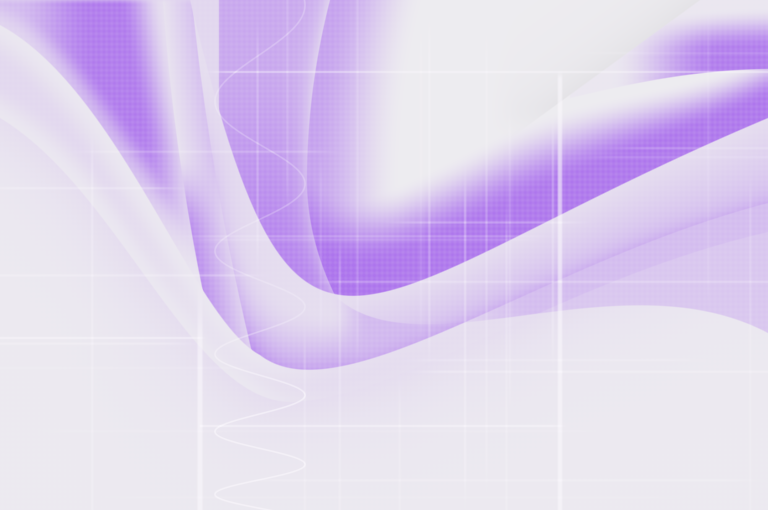
This background is drawn by a Shadertoy shader. Its source:

```glsl
float pixel;

float hash(float n) { return fract(sin(n * 127.1) * 4375.85); }
float cover(float d) { return smoothstep(-pixel, pixel, d); }

// Signed distance to a cubic Bezier that advances in x; positive above it
float curve(vec2 p, vec2 a, vec2 b, vec2 c, vec2 d) {
    vec2 c1 = 3.0 * (b - a), c2 = 3.0 * (a - 2.0 * b + c), c3 = d - a + 3.0 * (b - c);
    float t = 0.5, stepSize = 0.25;
    for (int i = 0; i < 18; i++) {
        float x = a.x + t * (c1.x + t * (c2.x + t * c3.x));
        t += x < p.x ? stepSize : -stepSize;
        stepSize *= 0.5;
    }
    vec2 q = a + t * (c1 + t * (c2 + t * c3));
    vec2 tangent = c1 + t * (2.0 * c2 + 3.0 * t * c3);
    return (q.y - p.y) * abs(tangent.x) / max(length(tangent), 0.001);
}

// Two Bezier pieces joined at d
float trough(vec2 p, vec2 a, vec2 b, vec2 c, vec2 d, vec2 e, vec2 f, vec2 g) {
    if (p.x < d.x) return curve(p, a, b, c, d);
    return curve(p, d, e, f, g);
}

// Folds to the left of the main sweep
float leftFolds(vec2 p, float tint, float rim) {
    float outer = 1.63 + 0.07 * p.y + 0.023 * p.y * p.y;
    float inner = 1.92 + 0.10 * p.y + 0.020 * p.y * p.y;
    float t = clamp((p.x - outer) / (inner - outer), 0.0, 1.0);
    float fold = mix(mix(0.08, 0.35, t), mix(0.75, 0.22, t), smoothstep(1.5, 2.3, p.y));
    float gap = outer - p.x;
    float stripe = 0.12 + 0.78 * smoothstep(0.0, 0.45, gap + 0.08 * p.y)
        * (1.0 - 0.65 * smoothstep(0.7, 1.5, gap)) * smoothstep(2.9, 1.2, p.y);
    stripe *= mix(0.5, 1.0, smoothstep(0.0, 0.25, rim));
    tint += 0.18 * exp(-max(p.x - inner, 0.0) * 8.0) * smoothstep(0.6, 2.0, p.y);
    tint = mix(tint, fold, cover(inner - p.x));
    return mix(tint, stripe, cover(gap));
}

// Bright hollow above the main sweep, with its violet borders
float hollow(vec2 p, float sweep) {
    float k = p.y - 1.8;
    float side = p.x - (3.07 + k * k * (k < 0.0 ? 0.071 : 0.21));
    float leftTint = mix(0.55, 0.85, smoothstep(0.5, 2.8, p.y)) - 0.35 * exp(min(side, 0.0) * 9.0);
    leftTint = mix(0.17, leftTint, cover(p.x - 2.19));
    float sideGlow = 0.6 * (1.0 - smoothstep(0.0, 0.95, side));
    float reach = sweep / mix(1.0, 0.6, smoothstep(5.0, 7.5, p.x));
    float sweepGlow = 0.93 * (1.0 - smoothstep(0.3, 1.0, reach));
    float rightTint = 1.0 - (1.0 - sideGlow) * (1.0 - sweepGlow);
    return mix(leftTint, rightTint, cover(side));
}

// Thin scattered rules, horizontal and vertical
float rules(vec2 p) {
    float light = 0.0;
    for (int i = 0; i < 34; i++) {
        float n = float(i) + 1.0;
        bool upright = i % 2 == 0;
        vec2 q = upright ? p : p.yx;
        float across = (upright ? 7.68 : 5.1) * hash(n);
        float along = (upright ? 5.1 : 7.68) * hash(n + 50.0);
        float span = 1.0 + 2.0 * hash(n + 90.0);
        float ends = smoothstep(span, span - 0.5, abs(q.y - along));
        light += ends * (0.1 + 0.2 * hash(n + 70.0)) * smoothstep(0.012 + pixel, 0.0, abs(q.x - across));
    }
    light += 0.6 * smoothstep(0.04, 0.01, abs(p.x - 2.0)) * smoothstep(2.7, 3.6, p.y);
    light += 0.6 * smoothstep(0.035, 0.008, abs(p.x - 5.6)) * smoothstep(0.7, 0.8, p.y);
    light += 0.45 * smoothstep(0.02, 0.0, abs(p.y - 0.72)) * smoothstep(2.0, 2.3, p.x);
    light += 0.5 * smoothstep(0.02, 0.0, abs(p.y - 4.26)) * smoothstep(5.7, 5.5, p.x) * cover(p.x - 2.0);
    light += 0.5 * smoothstep(0.02, 0.0, abs(p.y - 3.38)) * smoothstep(2.1, 1.9, p.x);
    return light;
}

void mainImage(out vec4 fragColor, in vec2 fragCoord) {
    // Canvas is 7.68 by 5.1 units, y measured down from the top
    vec2 p = vec2(fragCoord.x / iResolution.x * 7.68, 5.1 - fragCoord.y / iResolution.y * 5.1);
    pixel = 5.1 / iResolution.y;

    float sweep = curve(p, vec2(1.9, 0.0), vec2(3.0, 4.5), vec2(3.38, 2.99), vec2(7.68, 1.18));
    float rim = trough(p, vec2(0.0, 0.25), vec2(1.2, 0.9), vec2(1.92, 3.19), vec2(2.6, 3.55),
        vec2(3.42, 4.18), vec2(5.4, 2.62), vec2(7.68, 2.03));
    float skirt = trough(p, vec2(0.0, 1.18), vec2(1.2, 1.9), vec2(1.9, 4.0), vec2(2.9, 4.02),
        vec2(4.0, 4.0), vec2(5.6, 2.8), vec2(7.68, 2.32));
    float veil = curve(p, vec2(3.35, 2.96), vec2(4.2, 3.75), vec2(6.2, 2.55), vec2(7.68, 3.33));
    float veiled = cover(veil) * smoothstep(4.2, 5.4, p.x);

    // Haze and outer bands
    float haze = 0.02 + 0.1 * exp(-max(-skirt, 0.0) * 2.5);
    float tint = mix(haze, 0.30, veiled);
    float band = 0.04 + 0.12 * smoothstep(0.0, 0.3, skirt) * smoothstep(0.0, 0.35, -rim);
    band += 0.07 * smoothstep(2.4, 3.4, p.x);
    tint = mix(tint, mix(band, 0.38, veiled), cover(skirt));

    // Main ribbon between rim and sweep
    float r = clamp(rim / max(rim - sweep, 0.001), 0.0, 1.0);
    float ribbon = mix(0.45, 0.12, smoothstep(0.0, 0.75, r));
    float overVeil = mix(0.40, mix(0.36, 0.12, r), cover(veil));
    ribbon = mix(ribbon, overVeil, smoothstep(3.3, 3.7, p.x));
    ribbon += 0.15 * exp(-max(rim, 0.0) * 12.0);
    ribbon = leftFolds(p, ribbon, rim);
    tint = mix(tint, ribbon, cover(rim));
    tint = mix(tint, hollow(p, sweep), cover(sweep));

    // Upper right wedge and its soft shadow
    float wedge = curve(p, vec2(5.7, 0.98), vec2(6.3, 0.84), vec2(6.9, 0.7), vec2(7.68, 0.69));
    float slant = dot(p - vec2(5.67, 0.97), vec2(0.589, 0.808));
    float wedgeTint = 0.04 + 0.85 * smoothstep(6.1, 7.2, p.x) * (1.0 - smoothstep(0.2, 0.62, wedge));
    tint = mix(tint, wedgeTint, cover(wedge) * cover(slant) * cover(p.x - 5.7));
    float shadow = 0.035 * exp(min(slant, 0.0) * 4.0) * cover(-slant)
        * smoothstep(4.85, 5.2, p.x) * smoothstep(1.4, 1.0, p.y);

    // Fine mesh, then colour
    vec2 mesh = cos(p * 6.2832 / 0.052);
    tint *= 1.0 + 0.035 * (mesh.x + mesh.y);
    vec3 color = mix(vec3(0.93, 0.925, 0.94), vec3(0.68, 0.46, 0.93), clamp(tint, 0.0, 1.0)) - shadow;

    // Winding thread and rules
    float phase = 3.1416 * (p.y + 0.034 * p.y * p.y * p.y - 0.05);
    float slope = 1.414 * (1.0 + 0.102 * p.y * p.y) * sin(phase);
    float thread = abs(p.x - 2.6 - 0.45 * cos(phase)) / sqrt(1.0 + slope * slope);
    float light = rules(p) + mix(0.25, 0.6, smoothstep(3.0, 4.2, p.y)) * smoothstep(0.006 + pixel, 0.0, thread);
    color = mix(color, vec3(0.98, 0.97, 0.99), clamp(light, 0.0, 0.85));
    fragColor = vec4(color, 1.0);
}
```
